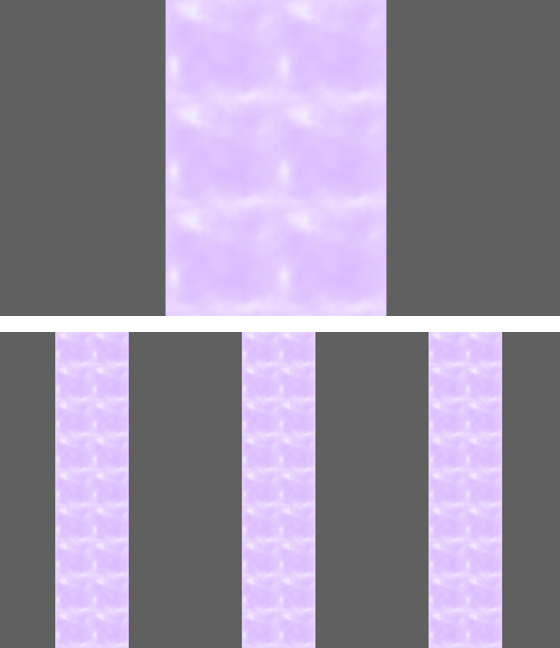
Top, the tile; bottom, the same tile 3 across and 3 down.
This texture is drawn by a Shadertoy shader. Its source:

```glsl
// A soft lavender cloud texture, 2 repeats across and 3 down, on a panel
// between plain grey margins. Each tile sums wrapped Gaussian puffs, warped
// and mottled by periodic fractal value noise, so all of its edges join up.

const vec3 GREY = vec3(0.376);
const vec3 LAVENDER = vec3(0.859, 0.733, 1.0);
const vec3 WHITE = vec3(1.0, 0.995, 1.0);
const vec2 REPEATS = vec2(2.0, 3.0);
const float PANEL_LEFT = 0.2956;
const float PANEL_RIGHT = 0.6901;

// Integer hash of a lattice cell, 0 to 1
float hash(ivec2 cell, int seed) {
    uint h = uint(cell.x) * 1597u + uint(cell.y) * 51749u + uint(seed) * 7919u;
    h = h * 747796u + 28913u;
    h = (h ^ (h >> 15u)) * 277803u;
    h = (h ^ (h >> 13u)) * 668265u;
    h ^= h >> 16u;
    return float(h & 65535u) / 65535.0;
}

// Value noise on the unit tile, wrapping after a whole number of cells
float wrappedNoise(vec2 p, int period, int seed) {
    vec2 q = fract(p) * float(period);
    ivec2 a = ivec2(floor(q)) % period;
    ivec2 b = (a + 1) % period;
    vec2 f = fract(q);
    f = f * f * f * (f * (f * 6.0 - 15.0) + 10.0);
    float low = mix(hash(a, seed), hash(ivec2(b.x, a.y), seed), f.x);
    float high = mix(hash(ivec2(a.x, b.y), seed), hash(b, seed), f.x);
    return mix(low, high, f.y);
}

// Fractal sum of wrapped noise, about -0.5 to 0.5
float fbm(vec2 p, int period, int seed) {
    float sum = 0.0;
    float weight = 0.5;
    for (int octave = 0; octave < 5; octave++) {
        sum += weight * (wrappedNoise(p, period, seed + octave) - 0.5);
        period *= 2;
        weight *= 0.52;
    }
    return sum;
}

// Gaussian puff that continues over the tile edges
float puff(vec2 p, vec2 centre, vec2 size) {
    vec2 d = p - centre;
    d = (d - round(d)) / size;
    return exp(-dot(d, d));
}

// Cloud whiteness over one tile
float cloudCover(vec2 p) {
    vec2 warp = vec2(fbm(p, 5, 11), fbm(p, 5, 37));
    vec2 q = p + 0.16 * warp;

    float cover = 0.09;
    cover += 0.27 * puff(q, vec2(0.5, 0.06), vec2(9.0, 0.13));    // low band
    cover += 0.20 * puff(q, vec2(0.79, 0.10), vec2(0.18, 0.08));  // band crest
    cover += 0.42 * puff(q, vec2(0.24, 0.89), vec2(0.18, 0.08));  // bright cap
    cover += 0.20 * puff(q, vec2(0.27, 0.85), vec2(0.08, 0.07));  // cap core
    cover += 0.55 * puff(q, vec2(0.07, 0.34), vec2(0.10, 0.11));  // round puff
    cover += 0.27 * puff(q, vec2(0.96, 0.71), vec2(0.11, 0.16));  // side veil
    cover += 0.16 * puff(q, vec2(0.55, 0.78), vec2(0.15, 0.09));  // faint wisp
    cover -= 0.10 * puff(q, vec2(0.74, 0.87), vec2(0.14, 0.09));  // upper gap

    // Mottling is fainter in the open lavender parts
    cover += fbm(p, 6, 71) * mix(0.28, 0.5, smoothstep(0.1, 0.5, cover));
    return clamp(cover, 0.02, 1.0);
}

void mainImage(out vec4 fragColor, in vec2 fragCoord) {
    vec2 uv = fragCoord / iResolution.xy;
    float pixel = 1.0 / iResolution.x;

    // Clouds in tile units, counted from the panel's left edge
    float panelX = (uv.x - PANEL_LEFT) / (PANEL_RIGHT - PANEL_LEFT);
    vec2 tile = fract(vec2(panelX, uv.y) * REPEATS);
    vec3 clouds = mix(LAVENDER, WHITE, cloudCover(tile));

    // Panel with smooth sides over the grey
    float inset = min(uv.x - PANEL_LEFT, PANEL_RIGHT - uv.x);
    float panel = smoothstep(-0.5 * pixel, 0.5 * pixel, inset);
    fragColor = vec4(mix(GREY, clouds, panel), 1.0);
}
```
